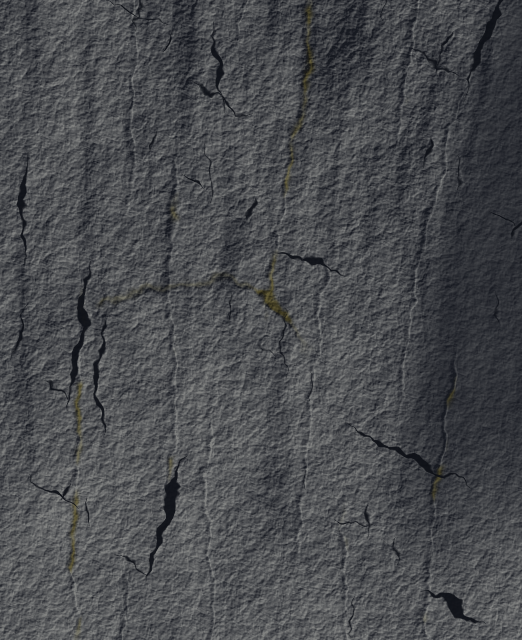
Write a Shadertoy shader that draws this texture.

```glsl
// Weathered grey cliff face with rough grain, dark cracks, pale seams and a little moss.

vec2 hash2(vec2 c) {
    vec3 q = fract(c.xyx * vec3(.1031, .1030, .0973));
    q += dot(q, q.yzx + 33.33);
    return fract((q.xx + q.yz) * q.zy);
}

// Cellular noise: distance to the nearest scattered point
float cells(vec2 p) {
    vec2 base = floor(p), f = p - base;
    float nearest = 4.;
    for (int y = -1; y <= 1; y++)
    for (int x = -1; x <= 1; x++) {
        vec2 cell = vec2(x, y);
        vec2 d = cell + hash2(base + cell + 80.) - f;
        nearest = min(nearest, dot(d, d));
    }
    return sqrt(nearest);
}

// Layered sines for slow bends and broad tone, about -1 to 1
float waves(vec2 p) {
    float sum = 0., amp = .5;
    for (int i = 0; i < 4; i++) {
        sum += amp * sin(p.x + 1.7 * sin(p.y * .8 + float(i))) * cos(p.y * .9 + sin(p.x));
        p = mat2(1.5, 1.1, -1.1, 1.5) * p + 2.3;
        amp *= .6;
    }
    return sum;
}

// Rock height, weighted towards fine chips
float rockHeight(vec2 p) {
    p += .003 * vec2(waves(p * 75.), waves(p.yx * 70. + 4.));
    float h = 0., freq = 32., weight = .24;
    for (int i = 0; i < 4; i++) {
        h += weight * cells(p * freq * vec2(1., .85)) / freq;
        p = mat2(.8, .6, -.6, .8) * p + .37;
        freq *= 1.9;
        weight += .16;
    }
    return h;
}

// Signed distance to a stroke that tapers at both ends
float stroke(vec2 p, vec2 a, vec2 span, float width) {
    float s = clamp(dot(p - a, span) / dot(span, span), 0., 1.);
    return length(p - a - span * s) - width * sin(3.14 * s);
}

// Evenly scattered cracks: a few large, many small
float crackDistance(vec2 p, float swell, float aspect) {
    float d = 1.;
    for (int i = 0; i < 40; i++) {
        float n = float(i);
        vec2 r = hash2(vec2(n, 7.));
        vec2 start = vec2(aspect * fract(.618 * n + .19), fract(.755 * n + .32));
        vec2 dir = i % 3 == 1 ? vec2(1., -.2 - .5 * r.x) : vec2(.5 * r.x - .12, 1.);
        float len = i < 9 ? mix(.1, .24, r.y) : mix(.03, .1, r.y);
        float width = i < 9 ? mix(.003, .007, r.x) : mix(.001, .0022, r.x);
        d = min(d, stroke(p, start, normalize(dir) * len, width * swell));
    }
    return d;
}

void mainImage(out vec4 fragColor, in vec2 fragCoord) {
    vec2 p = fragCoord / iResolution.y;
    float aspect = iResolution.x / iResolution.y;
    float edge = 1.1 / iResolution.y;

    // Jagged coordinates for cracks and seams
    vec2 bent = p + .015 * vec2(waves(p * 12.), waves(p.yx * 13. + 5.));
    bent += .014 * (vec2(cells(p * 24.), cells(p * 27. + 9.)) - .45);
    bent += .007 * (vec2(cells(p * 60.), cells(p * 66. + 3.)) - .45);

    // Grain lit from the upper left
    vec2 toLight = .0024 * vec2(-.6, .8);
    float relief = (rockHeight(p) - rockHeight(p + toLight)) / .0024;
    float tone = .65 + .31 * relief + .13 * (.5 - p.y);

    // Broad blotches and smaller stains, stretched downwards
    tone += .17 * waves(p * vec2(8., 5.) + 2.) + .11 * waves(p * vec2(30., 19.) + 6.);

    // Vertical water streaks, strongest high up
    vec2 run = vec2(p.x + .012 * waves(p * 8.) - .14 * p.y * p.x, p.y);
    float streak = smoothstep(.4, .85, cells(run * vec2(24., 2.2)));
    streak += .6 * smoothstep(.4, .85, cells(run * vec2(60., 4.5) + 13.));
    tone -= .25 * streak * smoothstep(-.1, .8, p.y);

    // Shaded flank to the right of a leaning ridge
    float ridge = bent.x - aspect * (.72 + .2 * p.y * p.y);
    float shade = smoothstep(-.03, .1, ridge) * smoothstep(.02, .4, p.y);
    tone *= 1. - .6 * shade;

    // Pale broken seams, each with a dark side, leaning more towards the right
    float patches = smoothstep(.05, .45, waves(p * 19. + 7.));
    float moss = 0.;
    for (int i = 0; i < 9; i++) {
        float n = float(i);
        float d = mix(p.x, bent.x, .7) - aspect * (.15 + .085 * n + .027 * n * p.y * p.y);
        d += .008 * sin(p.y * 9. + n * 4.);
        float fade = smoothstep(-.3, .8, sin(p.y * 6. + n * 2.4) + .5 * sin(p.y * 17. + n));
        tone += fade * (.3 * exp(-d * d / 2.5e-6) - .26 * exp(-pow((d + .005) / .0035, 2.)));
        moss += i % 2 == 0 ? .75 * fade * patches * exp(-d * d / 1.3e-5) : 0.;
    }

    // Mossy arch across the middle
    float ax = bent.x - .43 * aspect;
    float steep = ax < 0. ? 1.2 : 6.;
    float arch = (bent.y - .56 + steep * ax * ax) / sqrt(1. + pow(2. * steep * ax, 2.));
    float reach = smoothstep(-.2, -.17, ax) * (1. - smoothstep(.11, .14, ax));
    tone -= .35 * reach * exp(-pow((arch + .005) / .003, 2.));
    moss += reach * (.25 + .75 * patches) * exp(-arch * arch / 1.8e-5);

    // Crack shadows of uneven width and their lit lips
    float swell = .35 + 1.5 * cells(p * 34. + 5.);
    float crack = 1. - smoothstep(-edge, edge, crackDistance(bent, swell, aspect));
    float lip = 1. - smoothstep(-edge, .003, crackDistance(bent + vec2(-.004, .003), swell, aspect));
    tone += .13 * lip * (1. - crack);

    vec3 rock = mix(vec3(.09, .10, .13), vec3(.45, .455, .455), clamp(tone, 0., 1.15));
    vec3 mossColor = vec3(.30, .27, .12) * (.4 + .75 * clamp(tone, 0., 1.));
    vec3 color = mix(rock, mossColor, clamp(moss, 0., .8));
    color = mix(color, vec3(.05, .06, .085), .93 * crack);
    fragColor = vec4(color, 1.);
}
```
